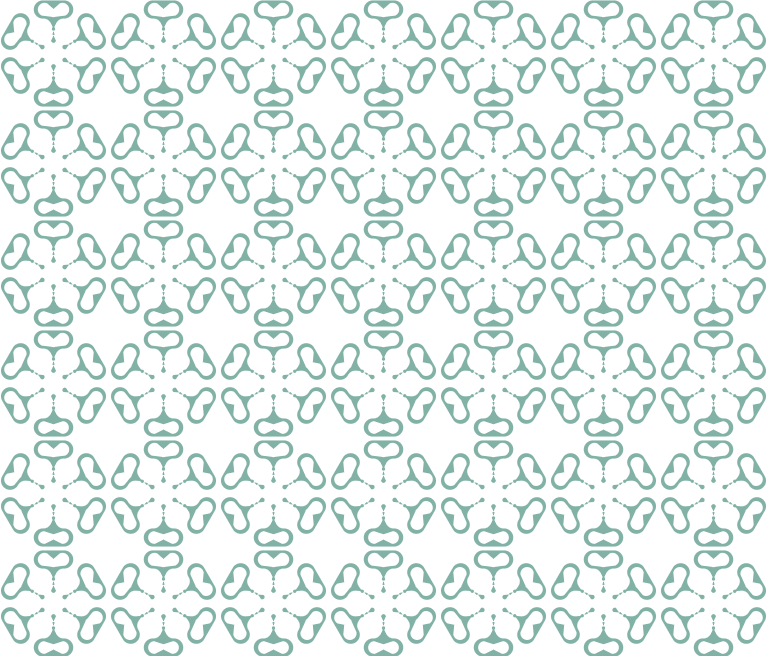
Reproduce this pattern procedurally as a WebGL 1 fragment shader.

```glsl
precision mediump float;
// Sage green rosettes of six dripping hearts, repeated on a white ground.

uniform vec2 u_resolution;

const float CANVAS_WIDTH = 1152.0; // canvas width in design units
const float PERIOD = 165.0;        // spacing of the rosettes
const float CENTRE = 80.25;        // rosette centre, from the cell's top left
const vec3 SAGE = vec3(0.51, 0.70, 0.65);

// Distance to a capsule whose radius changes from ra to rb.
float taper(vec2 p, vec2 a, vec2 b, float ra, float rb) {
  vec2 ab = b - a;
  float t = clamp(dot(p - a, ab) / dot(ab, ab), 0.0, 1.0);
  return length(p - a - ab * t) - mix(ra, rb, t);
}

// Union with a rounded join of size k.
float smoothUnion(float a, float b, float k) {
  float h = max(k - abs(a - b), 0.0) / k;
  return min(a, b) - 0.25 * h * h * k;
}

// Heart-shaped opening: two lobes meeting at the given tip.
float heartOpening(vec2 p, vec2 tip, float lobeRadius, float tipRadius) {
  vec2 lobe = vec2(13.5, 66.0);
  float right = taper(p, lobe, tip, lobeRadius, tipRadius);
  float left = taper(p, vec2(-lobe.x, lobe.y), tip, lobeRadius, tipRadius);
  return min(left, right);
}

// Drops falling from the stem towards the rosette centre.
float drops(vec2 p) {
  float bead = taper(p, vec2(0.0, 36.8), vec2(0.0, 41.0), 2.5, 0.8);
  float speck = taper(p, vec2(0.0, 29.0), vec2(0.0, 32.0), 1.5, 0.6);
  float dot_ = taper(p, vec2(0.0, 19.5), vec2(0.0, 25.5), 3.5, 0.7);
  return min(bead, min(speck, dot_));
}

// One heart ring with its stem and drops; +y points away from the centre.
float drippingHeart(vec2 p, vec2 tip, float lobeRadius, float tipRadius) {
  float body = taper(p, vec2(-16.0, 66.0), vec2(16.0, 66.0), 13.6, 13.6);
  float stem = taper(p, vec2(0.0, 57.0), vec2(0.0, 39.0), 9.5, 0.9);
  float outer = smoothUnion(body, stem, 8.0);
  float ring = max(outer, -heartOpening(p, tip, lobeRadius, tipRadius));
  return min(ring, drops(p));
}

// Six hearts: one above, one below, and four mirrored at the sides.
float rosette(vec2 p) {
  float top = drippingHeart(p, vec2(0.0, 60.0), 10.0, 5.5);
  float bottom = drippingHeart(vec2(p.x, -p.y), vec2(0.0, 65.0), 9.5, 4.0);
  vec2 q = abs(p);
  vec2 side = vec2(dot(q, vec2(0.5, -0.866)), dot(q, vec2(0.866, 0.5)));
  float sides = drippingHeart(side, vec2(2.5, 60.0), 10.0, 5.5);
  return min(sides, min(top, bottom));
}

void main() {
  float pixel = CANVAS_WIDTH / u_resolution.x;
  vec2 fromTopLeft = vec2(gl_FragCoord.x, u_resolution.y - gl_FragCoord.y);
  vec2 cell = mod(fromTopLeft * pixel, PERIOD);
  vec2 p = vec2(cell.x - CENTRE, CENTRE - cell.y);

  float ink = clamp(0.5 - rosette(p) / pixel, 0.0, 1.0);
  gl_FragColor = vec4(mix(vec3(1.0), SAGE, ink), 1.0);
}
```
